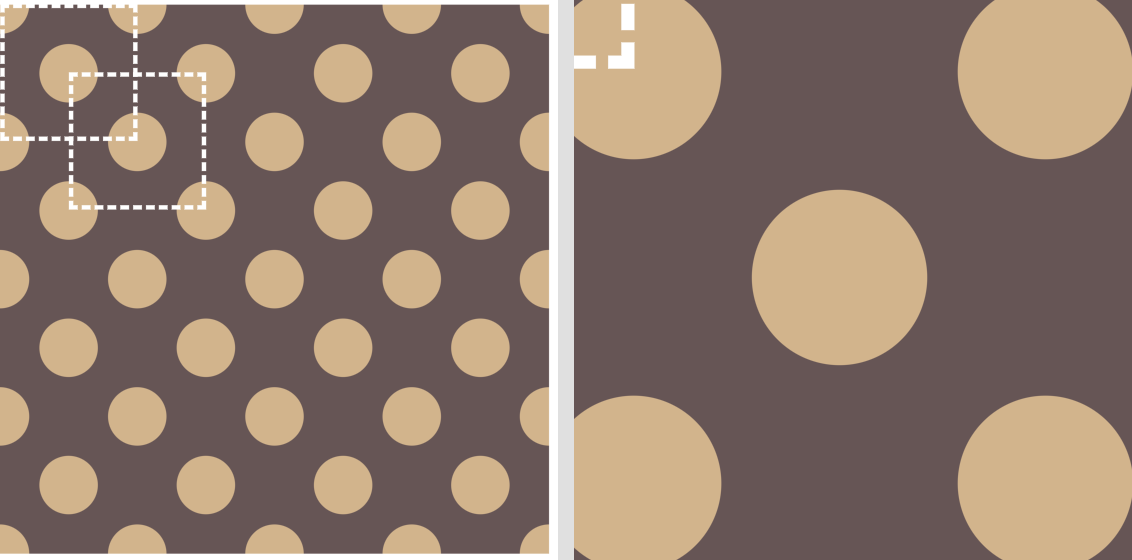
Left: the whole. Right: its middle third, enlarged.
Write a Shadertoy shader that draws this pattern.

```glsl
// Staggered polka dots on a dark panel with a white margin, plus two dashed
// squares that outline one tile each. Everything is measured in tile units:
// the panel is 4 x 4 tiles, with a dot at each tile corner and tile centre.

const vec3 GROUND = vec3(0.40, 0.333, 0.333);
const vec3 DOT    = vec3(0.824, 0.706, 0.549);
const vec3 WHITE  = vec3(1.0);

const float TILE         = 0.2451;             // tile side / canvas height
const vec2  PANEL_ORIGIN = vec2(0.0, 0.0113);  // lower left of the panel
const float PANEL_TILES  = 4.0;
const float DOT_RADIUS   = 0.213;
const float LINE_WIDTH   = 0.032;
const float DASH_LENGTH  = 0.064;
const float DASH_GAPS    = 10.0;               // gaps along one side
const vec2  FIRST_SQUARE = vec2(0.502, 3.507); // centre of the upper square
const vec2  SQUARE_STEP  = vec2(0.5, -0.5);
const int   SQUARES      = 2;

// Signed distance to dots on a square lattice of unit spacing
float dotLattice(vec2 p) {
    return length(fract(p + 0.5) - 0.5) - DOT_RADIUS;
}

float boxDistance(vec2 p, vec2 halfSize) {
    vec2 d = abs(p) - halfSize;
    return length(max(d, 0.0)) + min(max(d.x, d.y), 0.0);
}

// Two opposite dashed sides of a unit square, parallel to the y axis
float dashedSides(vec2 p) {
    float period = (1.0 - DASH_LENGTH) / DASH_GAPS;
    float lastDash = 0.5 * DASH_GAPS;
    float index = clamp(round(p.y / period), -lastDash, lastDash);
    vec2 local = vec2(abs(p.x) - 0.5 * (1.0 - LINE_WIDTH), p.y - index * period);
    return boxDistance(local, 0.5 * vec2(LINE_WIDTH, DASH_LENGTH));
}

float dashedSquare(vec2 p) {
    return min(dashedSides(p), dashedSides(p.yx));
}

// Coverage of a shape, smoothed over one pixel
float fill(float d, float pixel) {
    return smoothstep(0.75, -0.75, d / pixel);
}

void mainImage(out vec4 fragColor, in vec2 fragCoord) {
    vec2 p = (fragCoord / iResolution.y - PANEL_ORIGIN) / TILE;
    float pixel = 1.0 / (iResolution.y * TILE);

    // Dots at tile corners and tile centres
    float dots = min(dotLattice(p), dotLattice(p - 0.5));
    vec3 color = mix(GROUND, DOT, fill(dots, pixel));

    // White margin; the panel runs off the left edge of the canvas
    float panel = max(p.x - PANEL_TILES, abs(p.y - 0.5 * PANEL_TILES) - 0.5 * PANEL_TILES);
    color = mix(WHITE, color, fill(panel, pixel));

    // Dashed tile outlines
    for (int i = 0; i < SQUARES; i++) {
        vec2 centre = FIRST_SQUARE + float(i) * SQUARE_STEP;
        color = mix(color, WHITE, fill(dashedSquare(p - centre), pixel));
    }

    fragColor = vec4(color, 1.0);
}
```
